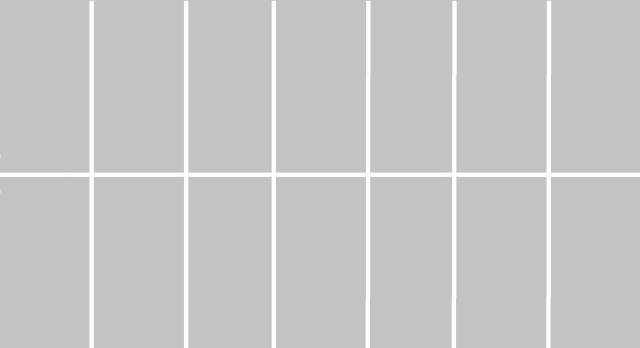
This pattern is drawn by a WebGL 2 fragment shader. Its source:

```glsl
#version 300 es
precision highp float;
// Two rows of seven plain grey panels parted by thin white joints.
// Wide and narrow panels alternate; joints are smoothed box bands,
// with faint hairlines where the cross joint meets the upright ones.

uniform vec2 u_resolution;
out vec4 fragColor;

// Coverage of a band of given half width at signed distance d from its centre.
float band(float d, float halfWidth, float pixel) {
    return clamp((halfWidth - abs(d)) / pixel + 0.5, 0.0, 1.0);
}

void main() {
    // Lengths are fractions of the canvas width; v is the fraction of its height.
    vec2 p = gl_FragCoord.xy / u_resolution.x;
    float v = gl_FragCoord.y / u_resolution.y;
    float height = u_resolution.y / u_resolution.x;
    float pixel = 1.0 / u_resolution.x;
    float halfJoint = 0.0034;

    vec3 panelGrey = vec3(0.763);
    vec3 jointWhite = vec3(0.995);
    vec3 hairGrey = vec3(0.87);

    // Cross joint, slightly below the middle.
    float crossJoint = band(p.y - 0.4978 * height, halfJoint, pixel);

    // Upright joints; the right-hand ones step sideways near both ends.
    float jointX[6] = float[6](0.1432, 0.2908, 0.4278, 0.5751, 0.7097, 0.8574);
    float upright = 0.0;
    float hairline = 0.0;
    for (int i = 0; i < 6; i++) {
        float stepAside = i < 3 ? 0.0 : 0.0005 * (step(0.785, v) - step(v, 0.144));
        float d = p.x - jointX[i] - stepAside;
        upright = max(upright, band(d, halfJoint, pixel));
        hairline = max(hairline, band(abs(d) - halfJoint - 0.0003, 0.0005, pixel));
    }
    upright *= clamp((height - 0.0013 - p.y) / pixel + 0.5, 0.0, 1.0);

    // Two faint breaks along the cross joint.
    float breaks = max(band(p.x - 0.1036, 0.0004, pixel),
                       band(p.x - 0.6901, 0.0004, pixel));

    // Small pale nicks on the left edge, above and below the cross joint.
    float nick = band(p.x, 0.0008, pixel)
               * band(abs(v - 0.5) * height - 0.05 * height, 0.003, pixel);

    vec3 color = mix(panelGrey, jointWhite, crossJoint);
    color = mix(color, hairGrey, crossJoint * max(hairline * 0.6, breaks * 0.3));
    color = mix(color, jointWhite, max(upright, nick * 0.7));
    fragColor = vec4(color, 1.0);
}
```
